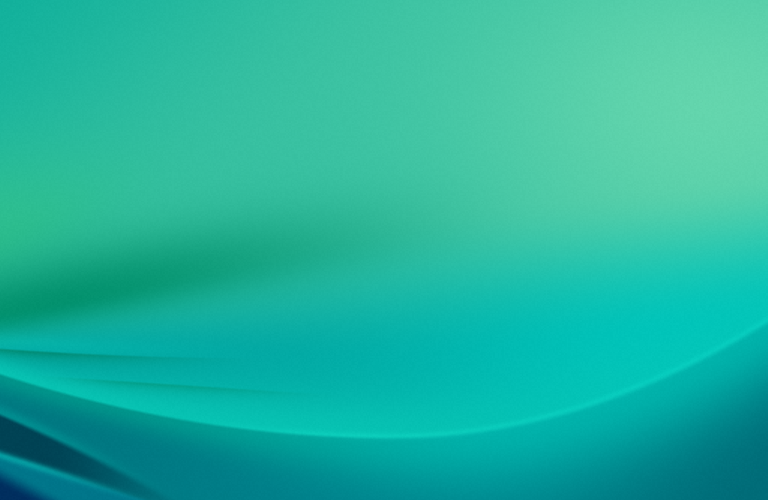
Reproduce this background procedurally as a WebGL 1 fragment shader.

```glsl
precision highp float;
// Soft green and teal gradient with silky curved folds sweeping along the bottom.
uniform vec2 u_resolution;

const vec3 JADE = vec3(0.21, 0.75, 0.63);
const vec3 SEA = vec3(0.06, 0.69, 0.61);
const vec3 MINT = vec3(0.40, 0.84, 0.68);
const vec3 LEAF = vec3(0.18, 0.75, 0.55);
const vec3 FOREST = vec3(0.0, 0.56, 0.42);
const vec3 TEAL = vec3(0.01, 0.66, 0.64);
const vec3 AQUA = vec3(0.0, 0.77, 0.73);
const vec3 CREST = vec3(0.03, 0.78, 0.71);
const vec3 DEEP = vec3(0.0, 0.46, 0.50);
const vec3 SHADOW = vec3(0.0, 0.26, 0.33);
const vec3 NAVY = vec3(0.0, 0.18, 0.37);

float hash(vec2 p) {
  vec3 q = fract(vec3(p.xyx) * 0.1031);
  q += dot(q, q.yzx + 33.33);
  return fract((q.x + q.y) * q.z);
}

// Gaussian falloff with radius r
float bell(float d, float r) {
  return exp(-d * d / (r * r));
}

float glow(vec2 p, vec2 center, vec2 radius) {
  vec2 d = (p - center) / radius;
  return exp(-dot(d, d));
}

// 1 below an edge, 0 above it
float below(float d, float softness) {
  return 1.0 - smoothstep(-softness, softness, d);
}

// Sharp on the upper side, fading out downward
float lowerFade(float d, float softness, float depth) {
  return below(d, softness) * exp(min(d, 0.0) / depth);
}

// Valley with a steeper right flank
float crestHeight(float x) {
  float d = x - 0.51;
  return 0.124 + d * d * mix(0.49, 0.97, step(0.0, d));
}

vec3 upperField(vec2 p) {
  vec3 color = mix(SEA, JADE, smoothstep(-0.1, 0.55, p.x + 0.7 * (1.0 - p.y)));
  color = mix(color, MINT, 0.95 * glow(p, vec2(0.95, 0.79), vec2(0.36, 0.38)));
  float diagonal = below(0.47 + 0.85 * p.x - p.y, 0.06);
  color = mix(color, LEAF, 0.85 * glow(p, vec2(0.0, 0.52), vec2(0.2, 0.17)) * (0.5 + 0.5 * diagonal));
  // Dark green hollow above the teal sheet
  float hollow = 0.365 + 0.36 * p.x - 0.12 * p.x * p.x;
  float side = mix(0.07, 0.1, step(hollow, p.y));
  float strength = 0.95 * (1.0 - smoothstep(0.05, 0.72, p.x));
  return mix(color, FOREST, strength * bell(p.y - hollow, side));
}

vec3 tealSheet(vec2 p, float d, vec3 color) {
  float edge = 0.335 + 0.17 * p.x;
  float softness = mix(0.045, 0.15, smoothstep(0.0, 0.6, p.x));
  vec3 sheet = mix(TEAL, AQUA, smoothstep(0.3, 0.9, p.x));
  color = mix(color, sheet, below(p.y - edge, softness));

  // Two thin folds with shadows fading downward
  float foldA = p.y - (0.302 - 0.11 * p.x + 0.16 * p.x * p.x);
  float fadeA = 1.0 - smoothstep(0.0, 0.36, p.x);
  color = mix(color, CREST, 0.3 * fadeA * bell(foldA - 0.016, 0.016));
  color = mix(color, FOREST * 0.85, 0.8 * fadeA * lowerFade(foldA, 0.003, 0.014));
  float foldB = p.y - (0.253 - 0.1 * p.x);
  float fadeB = smoothstep(0.02, 0.18, p.x) * (1.0 - smoothstep(0.22, 0.46, p.x));
  color = mix(color, FOREST * 0.9, 0.75 * fadeB * lowerFade(foldB, 0.003, 0.012));

  // Bright band resting on the crest
  float band = mix(0.035, 0.085, smoothstep(0.0, 0.4, p.x));
  return mix(color, CREST, 0.85 * bell(d, band) * (1.0 - 0.6 * smoothstep(0.4, 0.9, p.x)));
}

vec3 lowerSheet(vec2 p, float d) {
  float depth = mix(0.035, 0.15, smoothstep(0.1, 0.9, p.x));
  vec3 lit = mix(vec3(0.0, 0.58, 0.54), vec3(0.0, 0.70, 0.67), smoothstep(0.1, 0.7, p.x));
  vec3 base = DEEP + vec3(0.0, 0.05, 0.05) * glow(p, vec2(0.5, 0.0), vec2(0.3, 0.2));
  base = mix(base, vec3(0.0, 0.41, 0.46), 0.8 * smoothstep(0.65, 1.0, p.x));
  vec3 color = mix(base, lit, bell(d, depth));

  // Layered strips in the left corner
  float strip = p.y - (0.17 - 0.65 * p.x - 0.5 * p.x * p.x);
  float fade = 1.0 - smoothstep(0.02, 0.24, p.x);
  color = mix(color, vec3(0.0, 0.58, 0.58), 0.75 * fade * bell(strip - 0.005, 0.016));
  vec3 shade = mix(SHADOW, DEEP, smoothstep(0.05, 0.26, p.x));
  color = mix(color, shade, below(strip, 0.005 + 0.03 * p.x));
  float ribbon = p.y - (0.09 - 0.48 * p.x);
  color = mix(color, vec3(0.0, 0.46, 0.54), below(ribbon, 0.005));
  color = mix(color, vec3(0.02, 0.65, 0.66), 0.85 * fade * bell(ribbon, 0.008));
  return mix(color, NAVY, below(p.y - 0.05 + 0.8 * p.x, 0.022));
}

void main() {
  vec2 p = gl_FragCoord.xy / u_resolution;
  float d = p.y - crestHeight(p.x);

  vec3 color = tealSheet(p, d, upperField(p));
  float softness = mix(0.004, 0.012, smoothstep(0.4, 1.0, p.x));
  color = mix(color, lowerSheet(p, d), below(d, softness));
  color += vec3(0.02, 0.045, 0.035) * bell(d - 0.003, 0.007) * smoothstep(0.2, 0.5, p.x);

  // Fine grain on a grid fixed to the canvas
  color += 0.012 * (hash(floor(p * vec2(512.0, 334.0))) - 0.5);
  gl_FragColor = vec4(clamp(color, 0.0, 1.0), 1.0);
}
```
